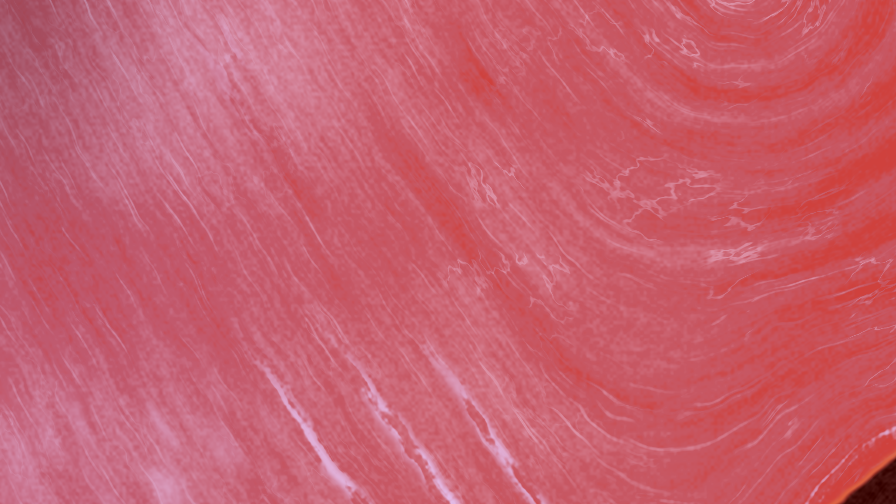
Write a Shadertoy shader that draws this texture.

```glsl
// Glossy red-pink surface with combed streaks, swirling ridges and lilac glints.
#define DEEP vec3(0.81, 0.255, 0.24)
#define BASE vec3(0.782, 0.342, 0.388)
#define PALE vec3(0.86, 0.56, 0.64)
#define LILAC vec3(0.90, 0.76, 0.94)
#define SHADOW vec3(0.24, 0.04, 0.03)
#define SWIRL_CENTRE vec2(1.48, 1.08)
#define FLOW_DIR vec2(0.62, -0.785)
#define GRAIN 0.34
#define STREAKS 0.30
#define SCRATCHES 0.42

float hash(vec2 p) {
    vec3 q = fract(p.xyx * vec3(0.1031, 0.1030, 0.0973));
    q += dot(q, q.yzx + 33.33);
    return fract((q.x + q.y) * q.z);
}

float noise(vec2 p) {
    vec2 i = floor(p), f = fract(p);
    f = f * f * (3.0 - 2.0 * f);
    return mix(mix(hash(i), hash(i + vec2(1, 0)), f.x),
               mix(hash(i + vec2(0, 1)), hash(i + vec2(1, 1)), f.x), f.y);
}

float fbm(vec2 p) {
    float sum = 0.0, amp = 0.5;
    for (int i = 0; i < 4; i++) {
        sum += amp * noise(p);
        p = p * 2.03 + 17.1;
        amp *= 0.5;
    }
    return sum / 0.9375;
}

float bump(float x, float centre, float width) {
    float d = (x - centre) / width;
    return exp(-d * d);
}

float blob(vec2 p, vec2 centre, vec2 size) {
    vec2 d = (p - centre) / size;
    return exp(-dot(d, d));
}

// Flow coordinates: x across the streaks, y along them; straight at left, circling at right
vec2 flowCoords(vec2 p) {
    vec2 r = p - SWIRL_CENTRE;
    float along = dot(r, FLOW_DIR);
    float across = dot(r, vec2(FLOW_DIR.y, -FLOW_DIR.x));
    vec2 straight = vec2(across, along);
    vec2 curved = straight;
    if (along > 0.0) {
        float radius = length(r);
        curved = vec2(radius, radius * atan(along, across));
    }
    float turn = smoothstep(0.8, 1.6, p.x + 0.5 * (p.y - 0.5));
    vec2 flow = mix(straight, curved, turn);
    flow.x += 0.14 * p.y * max(1.0 - p.x, 0.0);
    return flow;
}

// One thin random line per cell, running along the flow
float scratches(vec2 flow, vec2 cell, float seed) {
    vec2 q = flow / cell;
    q.y += 7.0 * hash(vec2(floor(q.x), seed));
    vec2 id = floor(q) + seed, f = fract(q);
    float slant = (hash(id + 5.3) - 0.5) * 0.5;
    float offset = abs(f.x - 0.3 - 0.4 * hash(id) - slant * (f.y - 0.5)) * cell.x;
    float reach = smoothstep(0.0, 0.3, f.y) * (1.0 - smoothstep(0.5, 1.0, f.y));
    float line = 1.0 - smoothstep(0.0004, 0.0034, offset);
    return line * reach * smoothstep(0.45, 1.0, hash(id + 9.7));
}

void mainImage(out vec4 fragColor, in vec2 fragCoord) {
    vec2 p = fragCoord / iResolution.y;
    vec2 flow = flowCoords(p);
    flow.x += 0.035 * (fbm(p * 3.5) - 0.5) + 0.008 * (noise(p * 24.0) - 0.5);
    float s = flow.x, t = flow.y;
    float right = smoothstep(1.1, 1.5, p.x + 0.3 * (p.y - 0.5));
    float left = 1.0 - smoothstep(0.1, 0.95, p.x);

    // Broad light and shade
    float tone = 0.53 + 0.30 * (fbm(flow * vec2(9.0, 2.5)) - 0.5);
    tone += 0.36 * blob(p, vec2(0.47, 0.88), vec2(0.34, 0.24));
    tone += 0.12 * blob(p, vec2(0.95, 0.35), vec2(0.28, 0.3));
    tone += 0.17 * blob(p, vec2(0.25, 0.08), vec2(0.32, 0.18));
    tone -= 0.15 * blob(p, vec2(0.25, 0.46), vec2(0.36, 0.16));
    tone -= 0.28 * smoothstep(1.25, 1.8, p.x + 0.15 * (0.5 - p.y));

    // Red grooves and the rings at upper right
    float broken = smoothstep(0.25, 0.65, noise(flow * vec2(14.0, 5.0) + 3.0));
    float groove = bump(s, 0.785, 0.034) * blob(p, vec2(0.98, 0.52), vec2(0.42, 0.42));
    groove += 0.7 * bump(s, 0.535, 0.024) * (1.0 - right) * broken;
    groove += 0.55 * bump(s, 1.01, 0.03) * broken;
    groove += 0.7 * blob(p, vec2(0.95, 0.84), vec2(0.08, 0.05)) * broken;
    tone -= 0.42 * groove;
    float rings = cos((s - 0.32) * 54.0 + 2.0 * (noise(p * 7.0) - 0.5));
    tone += right * smoothstep(0.15, 0.5, p.y) * (0.15 * rings - 0.02);

    // Fine streaks, grain and scratches
    float fine = noise(flow * vec2(130.0, 9.0)) + noise(flow * vec2(58.0, 5.0)) - 1.0;
    tone += STREAKS * fine * (0.45 + 0.35 * noise(p * 5.0));
    float grain = noise(p * 150.0) * 0.6 + noise(flow * vec2(210.0, 75.0)) * 0.4 - 0.5;
    tone += GRAIN * grain;
    float marks = 0.0;
    for (int i = 0; i < 3; i++) {
        float k = float(i);
        marks += scratches(flow, vec2(0.022, 0.12) * (1.0 + 0.45 * k), 13.0 * k);
    }
    tone += SCRATCHES * marks * (0.3 + 0.7 * noise(p * 6.0 + 4.0));

    // Crinkled pale flakes beside the grooves
    float ridge = 1.0 - abs(2.0 * fbm(flow * vec2(30.0, 13.0)) - 1.0);
    float flakes = smoothstep(0.91, 0.99, ridge) * smoothstep(0.48, 0.72, noise(p * 11.0));
    tone += 0.32 * flakes * (0.35 + right + blob(p, vec2(1.02, 0.58), vec2(0.2, 0.2)));

    // Colour ramp with a cooler left side
    vec3 color = mix(DEEP, BASE, smoothstep(0.0, 0.5, tone));
    color = mix(color, PALE, clamp((tone - 0.5) * 1.7, 0.0, 1.0));
    color += left * vec3(-0.025, 0.008, 0.045);
    color *= 1.0 - 0.16 * blob(p, vec2(0.0, 1.0), vec2(0.25, 0.4));

    // Lilac glints at lower left
    float glint = 0.0;
    for (int i = 0; i < 3; i++) {
        float k = float(i);
        glint += bump(s, 0.985 + 0.14 * k, 0.016) * (1.0 - 0.2 * abs(k - 1.0));
    }
    float sparkle = smoothstep(0.35, 0.8, noise(flow * vec2(120.0, 13.0)) + 0.4 * grain);
    glint *= sparkle * (1.0 - smoothstep(0.12, 0.42, p.y));
    float sheen = smoothstep(0.4, 0.95, noise(flow * vec2(32.0, 8.0)));
    glint += 0.45 * sheen * blob(p, vec2(0.28, 0.09), vec2(0.28, 0.13));
    glint += 0.35 * sparkle * sheen * blob(p, vec2(0.45, 0.86), vec2(0.22, 0.2));
    color = mix(color, LILAC, clamp(glint, 0.0, 0.9));

    // Dark corner with an orange rim
    float edge = dot(p - vec2(1.655, 0.0), vec2(0.64, -0.77)) + 0.006 * (noise(p * 40.0) - 0.5);
    color = mix(color, vec3(0.88, 0.42, 0.25), 0.7 * bump(edge, 0.0, 0.006));
    color = mix(color, SHADOW + 0.12 * grain, smoothstep(0.0, 0.012, edge));

    fragColor = vec4(clamp(color, 0.0, 1.0), 1.0);
}
```
